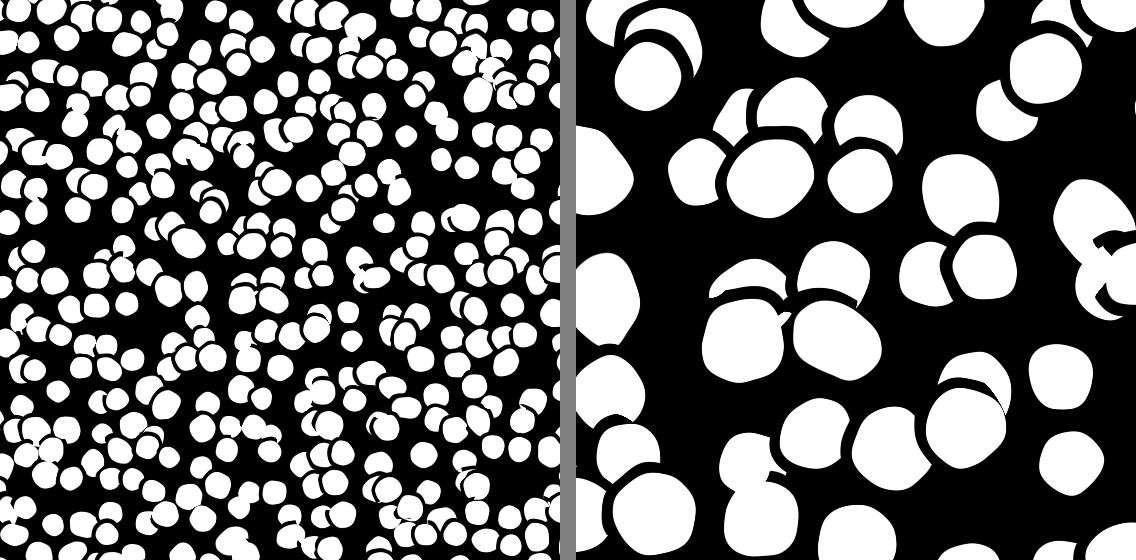
Left: the whole. Right: its middle third, enlarged.
Write a WebGL 2 fragment shader that draws this pattern.

```glsl
#version 300 es
precision highp float;
// Crowded white grains on black: round to oval discs on a jittered, staggered grid.
// They are laid from top left to lower right; each cuts a thin dark halo into the
// grains below it, which leaves crescents. Noise closes some halos to notches and holes.

uniform vec2 u_resolution;
out vec4 fragColor;

const float CELLS = 19.0;          // grid cells across the canvas
const float TAU = 6.2831853;
const vec3 GROUND_COLOR = vec3(0.0);
const vec3 GRAIN_COLOR = vec3(1.0);

// Four random values in 0..1 for one cell
vec4 hash4(vec2 cell) {
    vec4 h = fract(cell.xyxy * vec4(0.1031, 0.1030, 0.0973, 0.1099));
    h += dot(h, h.wzxy + 33.33);
    return fract((h.xxyz + h.yzzw) * h.zywx);
}

// Slope of the noise at a lattice point, projected on the offset from it
float slopeAt(vec2 corner, vec2 offset) {
    float angle = TAU * hash4(corner + 71.0).x;
    return dot(vec2(cos(angle), sin(angle)), offset);
}

float gradientNoise(vec2 p) {
    vec2 cell = floor(p);
    vec2 f = p - cell;
    vec2 blend = f * f * f * (f * (f * 6.0 - 15.0) + 10.0);
    vec2 e = vec2(1.0, 0.0);
    float low = mix(slopeAt(cell, f), slopeAt(cell + e.xy, f - e.xy), blend.x);
    float high = mix(slopeAt(cell + e.yx, f - e.yx), slopeAt(cell + e.xx, f - e.xx), blend.x);
    return mix(low, high, blend.y);
}

// Approximate signed distance to a rotated ellipse
float ellipseDistance(vec2 p, vec2 radii, float angle) {
    float c = cos(angle), s = sin(angle);
    vec2 local = vec2(c * p.x + s * p.y, c * p.y - s * p.x);
    return (length(local / radii) - 1.0) * min(radii.x, radii.y);
}

// Signed distance to the grain of one cell; skipped cells are far away
float grainDistance(vec2 p, vec2 cell, float stagger, float jitter, float keep) {
    vec4 place = hash4(cell + 13.0);
    vec4 shape = hash4(cell + 157.0);
    if (place.z > keep) return 10.0;
    vec2 center = cell + 0.5 + jitter * (place.xy - 0.5);
    center.x += stagger;
    float radius = mix(0.35, 0.47, shape.x);
    float stretch = 1.0 + 0.42 * pow(shape.y, 5.0);
    return ellipseDistance(p - center, radius * vec2(stretch, 1.0), TAU * shape.z);
}

// Lay a new grain over the field, clearing a halo of the given width around it
float layGrain(float field, float grain, float halo) {
    return min(max(field, halo - grain), grain);
}

// Signed field of all grains near p, laid in reading order
float grainField(vec2 p, float wobble, float halo) {
    float field = 10.0;
    for (int j = 2; j >= -2; j--) {
        float row = floor(p.y) + float(j);
        float stagger = 0.5 * mod(row, 2.0);
        float column = floor(p.x - stagger);
        for (int i = -2; i <= 2; i++) {
            vec2 cell = vec2(column + float(i), row);
            float grain = grainDistance(p, cell, stagger, 0.8, 0.92) + wobble;
            field = layGrain(field, grain, halo);
        }
    }
    return field;
}

void main() {
    float side = min(u_resolution.x, u_resolution.y);
    vec2 p = gl_FragCoord.xy / side * CELLS;

    // Uneven outlines, and halos that close where the noise is low
    float wobble = 0.07 * gradientNoise(p * 2.3);
    float openness = smoothstep(-0.32, -0.14, gradientNoise(p * 1.3 + 40.0));
    float halo = mix(-0.13, 0.13, openness);

    // Crisp edge about one pixel wide
    float edge = 0.6 * CELLS / side;
    float grain = 1.0 - smoothstep(-edge, edge, grainField(p, wobble, halo));
    fragColor = vec4(mix(GROUND_COLOR, GRAIN_COLOR, grain), 1.0);
}
```
